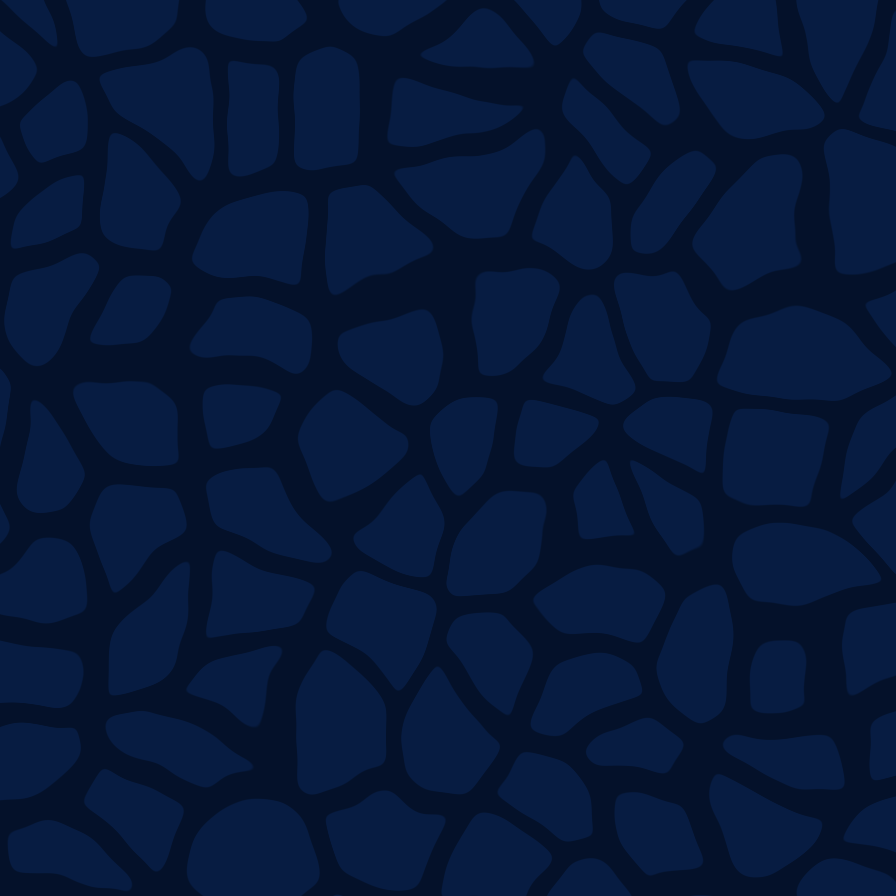
A WebGL 1 fragment shader for this pattern:

```glsl
precision highp float;

uniform vec2 u_resolution;

#define STONE_COLOR vec3(0.027, 0.108, 0.260)
#define JOINT_COLOR vec3(0.014, 0.068, 0.163)
#define STONES_ACROSS 8.6
#define JITTER 0.78
#define JOINT_HALF_WIDTH 0.108
#define JOINT_VARIATION 0.07
#define CORNER_ROUNDING 0.045
#define BEND_AMOUNT 0.55
#define BEND_FREQUENCY 0.55
#define CHIP_AMOUNT 0.09
#define CHIP_FREQUENCY 2.1

vec2 hash2(vec2 p) {
  vec3 q = fract(p.xyx * vec3(0.1031, 0.1030, 0.0973));
  q += dot(q, q.yzx + 33.33);
  return fract((q.xx + q.yz) * q.zy);
}

float gradientDot(vec2 corner, vec2 offset) {
  float angle = 6.2832 * hash2(corner + 71.0).x;
  return dot(vec2(cos(angle), sin(angle)), offset);
}

float gradientNoise(vec2 p) {
  vec2 i = floor(p);
  vec2 f = p - i;
  vec2 u = f * f * f * (f * (f * 6.0 - 15.0) + 10.0);
  vec2 e = vec2(1.0, 0.0);
  float low = mix(gradientDot(i, f), gradientDot(i + e, f - e), u.x);
  float high = mix(gradientDot(i + e.yx, f - e.yx), gradientDot(i + 1.0, f - 1.0), u.x);
  return mix(low, high, u.y);
}

vec2 noiseOffset(vec2 p) {
  return vec2(gradientNoise(p + 13.7), gradientNoise(p + 47.3));
}

vec2 stoneCenter(vec2 cell) {
  return cell + 0.5 + JITTER * (hash2(cell + 19.0) - 0.5);
}

// Signed depth inside the nearest stone, in cell units
float stoneDepth(vec2 p) {
  vec2 home = floor(p);
  vec2 nearestCell = home;
  vec2 toNearest = vec2(8.0);
  for (int y = -1; y <= 1; y++) {
    for (int x = -1; x <= 1; x++) {
      vec2 cell = home + vec2(float(x), float(y));
      vec2 toCenter = stoneCenter(cell) - p;
      if (dot(toCenter, toCenter) < dot(toNearest, toNearest)) {
        toNearest = toCenter;
        nearestCell = cell;
      }
    }
  }

  // Smooth minimum over the cell borders rounds the corners
  float sum = 0.0;
  for (int y = -2; y <= 2; y++) {
    for (int x = -2; x <= 2; x++) {
      if (x == 0 && y == 0) continue;
      vec2 cell = nearestCell + vec2(float(x), float(y));
      vec2 toCenter = stoneCenter(cell) - p;
      vec2 normal = normalize(toCenter - toNearest);
      float border = dot(0.5 * (toCenter + toNearest), normal);
      sum += exp(-border / CORNER_ROUNDING);
    }
  }
  float border = -CORNER_ROUNDING * log(sum);
  float variation = JOINT_VARIATION * (hash2(nearestCell + 5.0).y - 0.5);
  return border - JOINT_HALF_WIDTH - variation;
}

void main() {
  float canvasSize = min(u_resolution.x, u_resolution.y);
  vec2 p = gl_FragCoord.xy / canvasSize * STONES_ACROSS + 20.0;

  // Broad bends vary the stone sizes, fine ones make the sides uneven
  vec2 bend = BEND_AMOUNT * noiseOffset(p * BEND_FREQUENCY);
  vec2 chips = CHIP_AMOUNT * noiseOffset(p * CHIP_FREQUENCY);
  float depth = stoneDepth(p + bend + chips);

  float edge = 0.7 * STONES_ACROSS / canvasSize;
  float stone = smoothstep(-edge, edge, depth);
  gl_FragColor = vec4(mix(JOINT_COLOR, STONE_COLOR, stone), 1.0);
}
```
